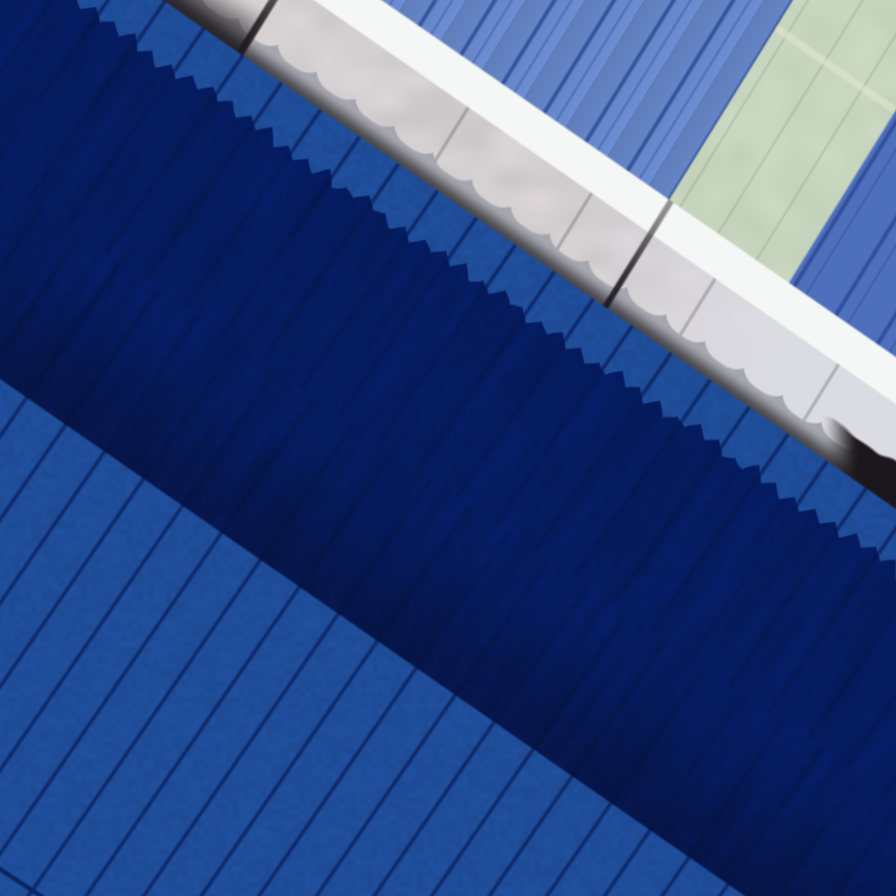
Write a WebGL 2 fragment shader that draws this texture.

```glsl
#version 300 es
precision highp float;
// Ribbed blue metal roofs seen from above, split by a pale gutter and its broad diagonal shadow.

uniform vec2 u_resolution;
out vec4 outColor;

// Slopes of the roof edges and of the ribs on the two roofs
const float EDGE_SLOPE = 0.694;
const float LOW_RIB_SLOPE = 0.69;
const float TOP_RIB_SLOPE = 0.62;

// Heights of the diagonal edges, measured on the left side
const float SHADOW_LOW = 0.577;
const float SHADOW_HIGH = 1.057;
const float GUTTER_LOW = 1.126;
const float LIP_TOP = 1.153;
const float CAP_LOW = 1.243;
const float CAP_HIGH = 1.2955;

// Rib spacing and skylight limits
const float LOW_PITCH = 0.0643;
const float LOW_PHASE = 0.336;
const float STRIP_PHASE = 0.378;
const float TOP_PITCH = 0.0665;
const float TOP_PHASE = 0.885;
const vec2 SKYLIGHT = vec2(0.885, 1.076);
const float SOFTNESS = 0.0025;

const vec3 SHADOW_BLUE = vec3(0.018, 0.108, 0.375);
const vec3 SHADOW_DEEP = vec3(0.025, 0.085, 0.295);
const vec3 LIT_BLUE = vec3(0.12, 0.30, 0.60);
const vec3 RIB_BLUE = vec3(0.04, 0.14, 0.39);
const vec3 SKY_BLUE = vec3(0.42, 0.55, 0.82);
const vec3 SKY_RIB = vec3(0.17, 0.28, 0.58);
const vec3 PALE_GREEN = vec3(0.78, 0.835, 0.745);
const vec3 CAP_WHITE = vec3(0.955, 0.97, 0.96);
const vec3 GUTTER_GREY = vec3(0.835, 0.815, 0.82);
const vec3 LIP_GREY = vec3(0.52, 0.52, 0.55);
const vec3 GAP_BROWN = vec3(0.11, 0.09, 0.11);

float hash(vec2 p) {
    vec3 q = fract(p.xyx * 0.1031);
    q += dot(q, q.yzx + 33.33);
    return fract((q.x + q.y) * q.z);
}

float noise(vec2 p) {
    vec2 i = floor(p), f = fract(p);
    f = f * f * (3.0 - 2.0 * f);
    return mix(mix(hash(i), hash(i + vec2(1, 0)), f.x),
               mix(hash(i + vec2(0, 1)), hash(i + vec2(1, 1)), f.x), f.y);
}

float above(float value, float limit) {
    float blur = max(SOFTNESS, 0.8 / u_resolution.y);
    return smoothstep(-blur, blur, value - limit);
}

float line(float distanceTo, float halfWidth) {
    return 1.0 - above(abs(distanceTo), halfWidth);
}

// Signed distance to the nearest of evenly spaced lines
float repeatDistance(float x, float phase, float pitch) {
    return (fract((x - phase) / pitch + 0.5) - 0.5) * pitch;
}

vec3 upperRoof(float u, float h) {
    float rib = repeatDistance(u, TOP_PHASE, TOP_PITCH);
    vec3 blue = SKY_BLUE * (0.95 + 1.8 * rib);
    blue = mix(blue, SKY_BLUE * vec3(0.72, 0.79, 0.9), above(u, SKYLIGHT.y));
    blue = mix(blue, SKY_RIB, 0.85 * line(rib, 0.0025));
    blue = mix(blue, SKY_RIB, 0.5 * line(rib - 0.019, 0.001));
    vec3 green = PALE_GREEN * (0.98 + 0.04 * noise(vec2(u, h) * 30.0));
    green *= 1.0 - 0.13 * line(repeatDistance(u, 0.963, 0.061), 0.001);
    green = mix(green, vec3(0.88, 0.9, 0.81), 0.6 * line(h - 1.57, 0.005));
    float panel = above(u, SKYLIGHT.x) * (1.0 - above(u, SKYLIGHT.y));
    return mix(blue, green, panel);
}

vec3 gutter(vec2 p, float u, float h) {
    float scallop = abs(repeatDistance(u, 0.0, 0.062)) / 0.031;
    float lipEdge = LIP_TOP + 0.012 * scallop * scallop * scallop;
    vec3 face = GUTTER_GREY * (0.95 + 0.08 * noise(p * vec2(30, 45)));
    face = mix(face, vec3(0.86, 0.86, 0.89), smoothstep(0.6, 0.9, p.x));
    face *= 1.0 - 0.22 * line(repeatDistance(u, 0.597, 0.197), 0.002) * above(u, 0.5);
    vec3 lip = LIP_GREY * mix(0.55, 1.25, smoothstep(GUTTER_LOW, LIP_TOP, h));
    vec3 color = mix(lip, face, above(h, lipEdge));
    color = mix(color, CAP_WHITE, above(h, CAP_LOW));
    // Dark joints, weathered left end and open right end
    float joint = max(line(u - 0.305, 0.005), line(u - 0.888, 0.004));
    color = mix(color, GAP_BROWN, joint * mix(0.9, 0.45, smoothstep(1.15, CAP_HIGH, h)));
    float stain = (1.0 - above(u, 0.305)) * (1.0 - smoothstep(1.13, 1.2, h));
    color = mix(color, GAP_BROWN, 0.7 * stain);
    float gapTop = 1.168 + 0.015 * noise(p * 45.0);
    return mix(color, GAP_BROWN, smoothstep(0.915, 0.96, p.x) * (1.0 - above(h, gapTop)));
}

void main() {
    vec2 p = gl_FragCoord.xy / u_resolution;
    float h = p.y + EDGE_SLOPE * p.x;
    float u = p.x + LOW_RIB_SLOPE * (1.0 - p.y);
    float topU = p.x + TOP_RIB_SLOPE * (1.0 - p.y);

    // Lit lower roof, with ribs offset across the shadow
    float phase = mix(LOW_PHASE, STRIP_PHASE, step(0.8, h));
    float rib = repeatDistance(u, phase, LOW_PITCH);
    vec3 lit = LIT_BLUE * (0.96 + 0.08 * noise(p * 160.0));
    lit = mix(lit, RIB_BLUE, 0.85 * line(rib, 0.0025));
    lit = mix(lit, RIB_BLUE, line(p.y + 0.66 * p.x - 0.03, 0.003));

    // Shadow with faint streaks and a toothed upper edge
    float streak = noise(vec2(u * 65.0, h * 9.0)) - 0.5;
    vec3 shade = mix(SHADOW_DEEP, SHADOW_BLUE, smoothstep(SHADOW_LOW, 0.78, h));
    shade *= 1.0 + 0.14 * streak + 0.06 * (noise(p * 180.0) - 0.5);
    shade *= 1.0 - 0.10 * line(rib, 0.004);
    float tooth = abs(repeatDistance(u, 0.0, LOW_PITCH * 0.5)) / (LOW_PITCH * 0.25);
    float shadowTop = SHADOW_HIGH + 0.014 * (tooth - 0.5) + 0.012 * (noise(vec2(u * 40.0, 3.0)) - 0.5);
    vec3 color = mix(lit, shade, above(h, SHADOW_LOW) * (1.0 - above(h, shadowTop)));

    // Gutter and upper roof
    color = mix(color, gutter(p, topU, h), above(h, GUTTER_LOW));
    color = mix(color, upperRoof(topU, h), above(h, CAP_HIGH));
    outColor = vec4(color, 1.0);
}
```
